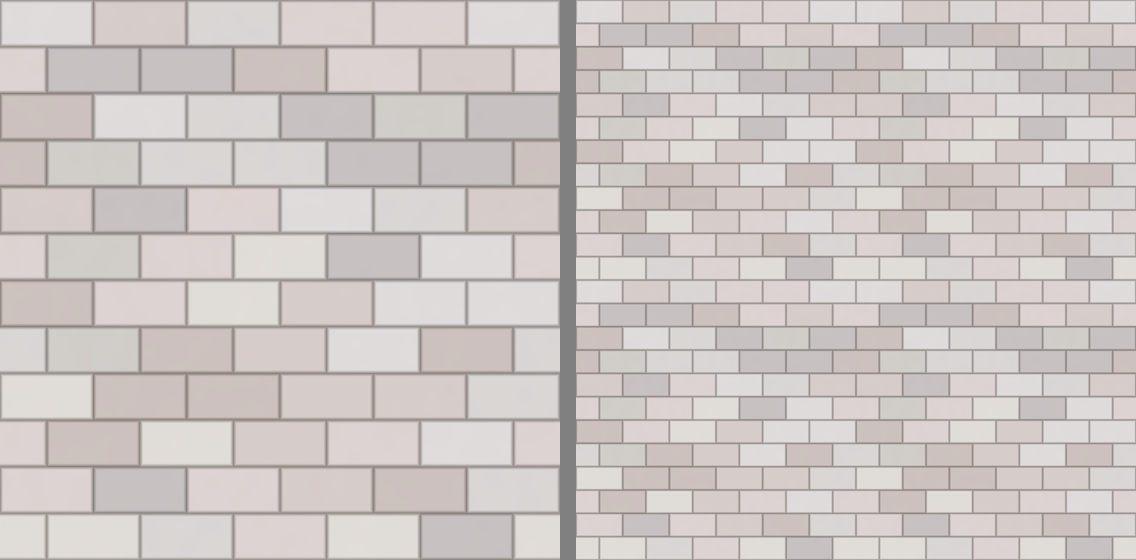
Left: one tile. Right: repeated 2 by 2.
This texture is drawn by a Shadertoy shader. Its source:

```glsl
const vec2 GRID = vec2(6.0, 12.0); // bricks across, courses up

vec2 hash2(vec2 p) {
    vec3 q = fract(p.xyx * vec3(0.1031, 0.1030, 0.0973));
    q += dot(q, q.yzx + 33.33);
    return fract((q.xx + q.yz) * q.zy);
}

float cornerSlope(vec2 cell, vec2 corner, vec2 f, vec2 period) {
    vec2 gradient = hash2(mod(cell + corner, period) + 7.0) * 2.0 - 1.0;
    return dot(gradient, f - corner);
}

// Gradient noise that wraps after a whole number of cells
float gradientNoise(vec2 p, vec2 period) {
    vec2 cell = floor(p), f = fract(p);
    vec2 u = f * f * f * (f * (f * 6.0 - 15.0) + 10.0);
    float low = mix(cornerSlope(cell, vec2(0, 0), f, period),
                    cornerSlope(cell, vec2(1, 0), f, period), u.x);
    float high = mix(cornerSlope(cell, vec2(0, 1), f, period),
                     cornerSlope(cell, vec2(1, 1), f, period), u.x);
    return mix(low, high, u.y);
}

vec3 brickTone(vec2 id) {
    vec3 tones[8] = vec3[8](
        vec3(0.865, 0.827, 0.822), // rose
        vec3(0.880, 0.863, 0.847), // cream
        vec3(0.873, 0.860, 0.857), // pale grey
        vec3(0.850, 0.838, 0.831), // grey
        vec3(0.817, 0.806, 0.790), // sage
        vec3(0.780, 0.759, 0.755), // slate
        vec3(0.800, 0.758, 0.745), // clay
        vec3(0.840, 0.800, 0.788)  // blush
    );
    return tones[int(hash2(id + vec2(19.0, 43.0)).x * 7.999)];
}

void mainImage(out vec4 fragColor, in vec2 fragCoord) {
    vec2 uv = fragCoord / iResolution.xy;

    // Running bond: alternate courses shift by half a brick
    vec2 p = uv * GRID;
    p.x += 0.5 * (1.0 - mod(floor(p.y), 2.0));
    vec2 id = mod(floor(p), GRID);

    // Distance to the nearest joint, in brick heights
    vec2 inset = (0.5 - abs(fract(p) - 0.5)) * vec2(2.0, 1.0);
    float depth = min(inset.x, inset.y);

    // Flat face with faint mottling
    vec2 mottleGrid = GRID * vec2(4.0, 2.0);
    vec3 color = brickTone(id) + 0.006 * gradientNoise(uv * mottleGrid, mottleGrid);

    // Soft, warm shading falling into the joints
    color *= mix(vec3(0.65, 0.63, 0.62), vec3(1.0), smoothstep(-0.016, 0.078, depth));

    fragColor = vec4(color, 1.0);
}
```
